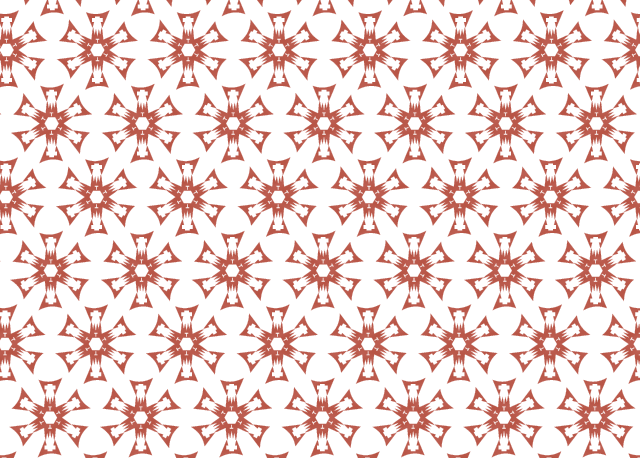
Reproduce this pattern procedurally as a WebGL 1 fragment shader.

```glsl
precision highp float;
// Staggered rows of six-armed brick-red rosettes on white.
// One flared, hollow arm is folded six times around each centre, and
// a 4x4 grid of samples per pixel smooths the fine spikes and slits.

uniform vec2 u_resolution;

const float PI = 3.14159265;

// Fold the plane into one sixth, with the arm pointing along +y.
vec2 foldSix(vec2 p) {
  float a = mod(atan(p.x, p.y) + PI / 6.0, PI / 3.0) - PI / 6.0;
  return length(p) * vec2(sin(a), cos(a));
}

// 1 inside the red parts of a rosette whose arms reach about 1.
float rosette(vec2 p) {
  if (dot(p, p) > 1.1) return 0.0;
  vec2 q = foldSix(p);
  float ax = abs(q.x);
  float y = q.y;

  // Arm outline: waisted sides, a slightly tilted concave end, hexagonal hole.
  float halfWidth = 0.12 + max(0.42 * (y - 0.55), 0.1 * (0.55 - y));
  float tip = 0.90 + 0.07 * q.x + 0.8 * q.x * q.x;
  bool red = ax < halfWidth && y < tip && y > 0.155;

  // Stepped hollow inside the arm, with four spikes rising from its floor.
  float spike = 1.0 - 2.0 * abs(fract(ax / 0.07) - 0.5);
  float floorY = 0.33 + 0.17 * spike + 0.7 * ax;
  float roofY = ax < 0.06 ? 0.84 : 0.80;
  float hollowWidth = y > 0.70 ? 0.135 : 0.12 - 0.25 * (y - 0.55);
  bool hollow = y > floorY && y < roofY && ax < hollowWidth;

  // Small barred slit between the hole and the spikes.
  bool stem = ax < 0.010 && y > 0.18 && y < 0.27;
  bool bar = ax < 0.042 && abs(y - 0.268) < 0.011;

  return red && !hollow && !stem && !bar ? 1.0 : 0.0;
}

// Neighbouring rows overlap a little, so the two nearest are tested.
float pattern(vec2 p) {
  float baseRow = floor((p.y - 1.01) / 1.838);
  float ink = 0.0;
  for (int j = 0; j < 2; j++) {
    float row = baseRow + float(j);
    float shift = 1.25 + 1.135 * mod(row, 2.0) + 0.01 * row;
    float x = mod(p.x - shift + 1.135, 2.27) - 1.135;
    ink = max(ink, rosette(vec2(x, p.y - 1.01 - 1.838 * row)));
  }
  return ink;
}

void main() {
  // The canvas is 16 arm lengths wide.
  float scale = 16.0 / u_resolution.x;
  float coverage = 0.0;
  for (int i = 0; i < 4; i++) {
    for (int j = 0; j < 4; j++) {
      vec2 offset = (vec2(float(i), float(j)) - 1.5) * 0.29;
      coverage += pattern((gl_FragCoord.xy + offset) * scale) / 16.0;
    }
  }

  // Faint uneven tint in the red from layered sines.
  vec2 p = gl_FragCoord.xy * scale;
  float tint = 0.5 + 0.3 * sin(9.0 * p.x + 4.0 * sin(5.0 * p.y))
                   + 0.2 * sin(17.0 * p.y - 11.0 * p.x);
  vec3 brick = mix(vec3(0.72, 0.33, 0.27), vec3(0.74, 0.37, 0.32), tint);
  gl_FragColor = vec4(mix(vec3(1.0), brick, coverage), 1.0);
}
```
